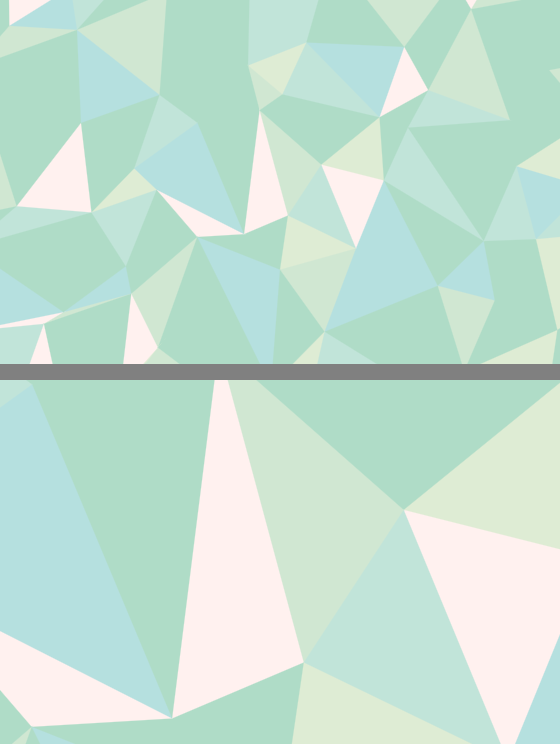
Top: the whole. Bottom: its middle third, enlarged.
This background is drawn by a WebGL 2 fragment shader. Its source:

```glsl
#version 300 es
precision highp float;
// Low-poly mosaic: flat pastel triangles in mint, aqua, sage, blue, cream and blush.

uniform vec2 u_resolution;
out vec4 fragColor;

const float CELLS_PER_HEIGHT = 5.2;
const float GRID_ANGLE = 0.42;
const float JITTER = 0.92;

const vec3 MINT  = vec3(0.686, 0.863, 0.780);
const vec3 AQUA  = vec3(0.757, 0.894, 0.851);
const vec3 SAGE  = vec3(0.814, 0.905, 0.825);
const vec3 BLUE  = vec3(0.710, 0.877, 0.876);
const vec3 CREAM = vec3(0.870, 0.924, 0.830);
const vec3 BLUSH = vec3(1.000, 0.945, 0.937);

vec2 hash22(vec2 p) {
    vec3 q = fract(p.xyx * vec3(0.1031, 0.1030, 0.0973));
    q += dot(q, q.yzx + 33.33);
    return fract((q.xx + q.yz) * q.zy);
}

float cross2(vec2 a, vec2 b) {
    return a.x * b.y - a.y * b.x;
}

// Mesh vertex: a grid corner moved at random within its own box
vec2 meshVertex(vec2 corner) {
    return corner + JITTER * (hash22(corner) - 0.5);
}

// Signed distance to the line a-b, positive on its right
float lineDistance(vec2 p, vec2 a, vec2 b) {
    return cross2(p - a, normalize(b - a));
}

// Smooth coverage of a counter-clockwise triangle
float triangleCoverage(vec2 p, vec2 a, vec2 b, vec2 c, float pixel) {
    float d = max(lineDistance(p, a, b), max(lineDistance(p, b, c), lineDistance(p, c, a)));
    return clamp(0.5 - d / pixel, 0.0, 1.0);
}

// True if the diagonal a-c lies inside the quad a, b, c, d
bool diagonalInside(vec2 a, vec2 b, vec2 c, vec2 d) {
    return cross2(c - a, b - a) < 0.0 && cross2(c - a, d - a) > 0.0;
}

// Thresholds set the area share of each colour
vec3 palette(float t) {
    if (t < 0.38) return MINT;
    if (t < 0.55) return AQUA;
    if (t < 0.62) return BLUSH;
    if (t < 0.78) return SAGE;
    if (t < 0.91) return BLUE;
    return CREAM;
}

// Evenly spread lattice sequence, loosened by a hash
vec3 triangleColor(vec2 cell, float half_) {
    float spread = dot(cell, vec2(0.7549, 0.5698)) + 0.41 * half_;
    float noise = hash22(cell + 57.0 + 31.0 * half_).x;
    return palette(fract(spread + 0.35 * noise));
}

// Adds both triangles of one cell as (colour * coverage, coverage)
vec4 cellTriangles(vec2 p, vec2 cell, float pixel) {
    vec2 a = meshVertex(cell);
    vec2 b = meshVertex(cell + vec2(1.0, 0.0));
    vec2 c = meshVertex(cell + vec2(1.0, 1.0));
    vec2 d = meshVertex(cell + vec2(0.0, 1.0));

    // Split along an inner diagonal, mostly the shorter one
    float bias = mix(0.75, 1.35, hash22(cell + 19.0).y);
    bool preferAC = distance(a, c) < distance(b, d) * bias;
    bool splitAC = diagonalInside(a, b, c, d) && (preferAC || !diagonalInside(b, c, d, a));

    float first = splitAC ? triangleCoverage(p, a, b, c, pixel) : triangleCoverage(p, a, b, d, pixel);
    float second = splitAC ? triangleCoverage(p, a, c, d, pixel) : triangleCoverage(p, b, c, d, pixel);
    return first * vec4(triangleColor(cell, 0.0), 1.0)
         + second * vec4(triangleColor(cell, 1.0), 1.0);
}

void main() {
    // Rotated grid space, centred on the canvas
    vec2 uv = (gl_FragCoord.xy - 0.5 * u_resolution) / u_resolution.y;
    float s = sin(GRID_ANGLE), c = cos(GRID_ANGLE);
    vec2 p = mat2(c, s, -s, c) * uv * CELLS_PER_HEIGHT + vec2(40.3, 23.6);
    float pixel = 1.2 * CELLS_PER_HEIGHT / u_resolution.y;

    // Moved corners reach at most one cell away
    vec4 sum = vec4(0.0);
    for (int y = -1; y <= 1; y++) {
        for (int x = -1; x <= 1; x++) {
            sum += cellTriangles(p, floor(p) + vec2(x, y), pixel);
        }
    }
    fragColor = vec4(sum.rgb / max(sum.a, 0.0001), 1.0);
}
```
